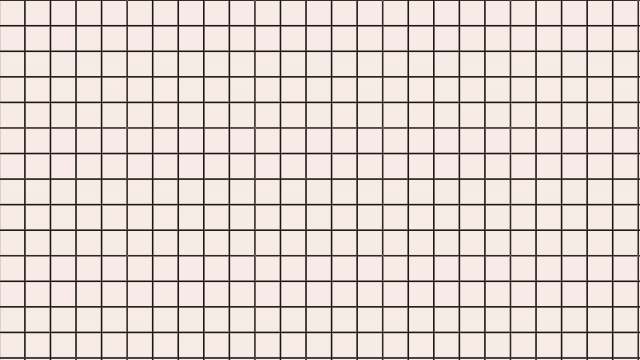
Give the GLSL for this pattern, as a WebGL 1 fragment shader.

```glsl
precision mediump float;
// Thin dark square grid on warm off-white paper, about 25 cells across and 14 down.
// Each line is a box-filtered distance to the nearest multiple of the pitch;
// every fifth line is a slightly faded tile seam with a pale nick at crossings.

uniform vec2 u_resolution;

#define PITCH 0.07099              // cell size, in canvas heights
#define ORIGIN vec2(-0.0018, 0.0005) // first crossing, from the top left
#define LINE_WIDTH 0.0044
#define CELLS_PER_TILE 5.0
#define SEAM_FADE 0.09
#define NICK_RADIUS 0.0015
#define NICK_STRENGTH 0.45
#define TINT_AMOUNT 0.006
#define PAPER vec3(0.970, 0.922, 0.902)
#define INK vec3(0.105, 0.090, 0.090)

float hash(vec2 p) {
  vec3 q = fract(vec3(p.xyx) * 0.1031);
  q += dot(q, q.yzx + 33.33);
  return fract((q.x + q.y) * q.z);
}

// Share of a pixel covered by a line, given the distance to its centre
vec2 lineCoverage(vec2 dist, float pixel) {
  vec2 inked = min(dist + 0.5 * pixel, vec2(0.5 * LINE_WIDTH))
             - max(dist - 0.5 * pixel, vec2(-0.5 * LINE_WIDTH));
  return clamp(inked / pixel, 0.0, 1.0);
}

// Faint drift between pink and cream, repeated with the tile
vec3 paperColour(vec2 grid) {
  vec2 cell = mod(floor(grid), CELLS_PER_TILE);
  float wave = cos(6.2831853 * (grid.y - 1.0) / CELLS_PER_TILE);
  float pink = 0.6 * wave + 0.8 * (hash(cell + 3.0) - 0.5);
  return PAPER + TINT_AMOUNT * pink * vec3(0.2, -0.7, 0.6);
}

void main() {
  float pixel = 1.0 / u_resolution.y;
  vec2 pos = vec2(gl_FragCoord.x, u_resolution.y - gl_FragCoord.y) * pixel;
  vec2 grid = (pos - ORIGIN) / PITCH;

  // Nearest line in each direction, and whether it is a tile seam
  vec2 index = floor(grid + 0.5);
  vec2 dist = abs(grid - index) * PITCH;
  vec2 seam = 1.0 - step(0.5, mod(index + 0.25, CELLS_PER_TILE));

  // Lines, with seams a little weaker
  vec2 ink = lineCoverage(dist, pixel) * (1.0 - SEAM_FADE * seam);
  float coverage = max(ink.x, ink.y);

  // Pale nick where two seams cross
  float nick = clamp((NICK_RADIUS - length(dist)) / pixel + 0.5, 0.0, 1.0);
  coverage *= 1.0 - NICK_STRENGTH * nick * seam.x * seam.y;

  gl_FragColor = vec4(mix(paperColour(grid), INK, coverage), 1.0);
}
```
